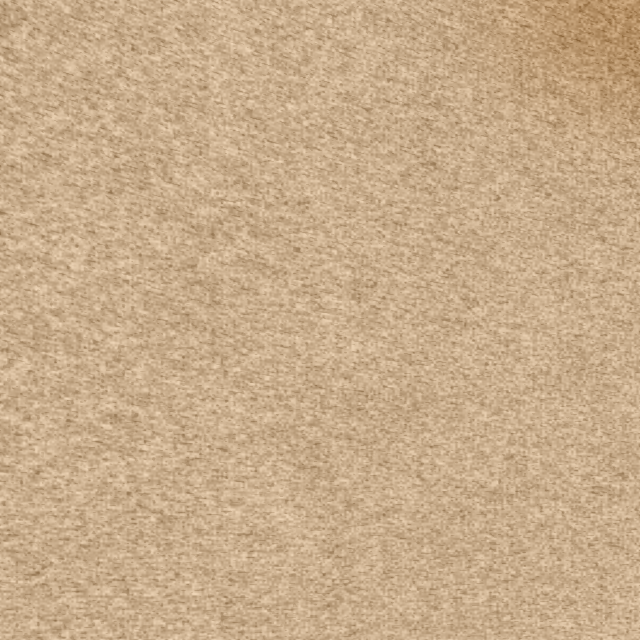
This texture is drawn by a three.js fragment shader. Its source:

```glsl
// Fine tan woven cloth with slanting threads, dark flecks and a warm shaded corner.
varying vec2 vUv;

const vec3 CLOTH = vec3(0.798, 0.690, 0.561);
const vec3 TONE_RANGE = vec3(0.96, 1.02, 1.08);      // colour change per unit of tone
const vec3 CORNER_TINT = vec3(-0.075, -0.115, -0.155);
const vec2 THREAD_COUNT = vec2(105.0, 250.0);        // cells across the canvas
const vec2 FLECK_COUNT = vec2(150.0, 290.0);
const vec2 MOTTLE_COUNT = vec2(48.0, 85.0);
const float GRAIN_COUNT = 265.0;
const float PATCH_COUNT = 9.0;
const float ROW_COUNT = 112.0;
const float COLUMN_COUNT = 29.0;
const float SLANT = 0.38;                            // thread slope at the top
const float THREAD_DEPTH = 0.125;
const float GRAIN_DEPTH = 0.150;
const float MOTTLE_DEPTH = 0.060;
const float PATCH_DEPTH = 0.022;
const float FLECK_DEPTH = 0.095;
const float ROW_DEPTH = 0.012;
const float COLUMN_DEPTH = 0.040;
const float TAU = 6.2831853;

float hash(vec2 cell) {
  vec3 p = fract(cell.xyx * 0.1031);
  p += dot(p, p.yzx + 33.33);
  return fract((p.x + p.y) * p.z);
}

// Smooth value noise, centred on zero
float noise(vec2 p) {
  vec2 cell = floor(p);
  vec2 f = fract(p);
  f = f * f * (3.0 - 2.0 * f);
  float low = mix(hash(cell), hash(cell + vec2(1.0, 0.0)), f.x);
  float high = mix(hash(cell + vec2(0.0, 1.0)), hash(cell + vec2(1.0, 1.0)), f.x);
  return mix(low, high, f.y) - 0.5;
}

void main() {
  // Threads lie level at the bottom and tilt down to the right near the top
  vec2 weave = vec2(vUv.x, vUv.y + SLANT * vUv.x * vUv.y);

  // Long threads fade into fine grain towards the right
  float thread = noise(weave * THREAD_COUNT + 17.0) * mix(1.2, 0.6, vUv.x);
  float grain = noise(vUv * GRAIN_COUNT + 61.0) * mix(0.85, 1.15, vUv.x);
  float mottle = noise(weave * MOTTLE_COUNT + 131.0) * mix(1.2, 0.7, vUv.x);
  float patches = noise(weave * PATCH_COUNT + 211.0);
  float tone = THREAD_DEPTH * thread + GRAIN_DEPTH * grain
             + MOTTLE_DEPTH * mottle + PATCH_DEPTH * patches;

  // Short dark gaps between threads
  float gap = noise(weave * FLECK_COUNT + 307.0);
  tone -= FLECK_DEPTH * (1.0 - smoothstep(-0.42, -0.18, gap));

  // Faint level rows at the lower left and broken upright columns
  float rowFade = (1.0 - smoothstep(0.05, 0.5, vUv.y)) * (1.0 - smoothstep(0.2, 0.8, vUv.x));
  tone += ROW_DEPTH * rowFade * cos(TAU * vUv.y * ROW_COUNT);
  float column = pow(0.5 + 0.5 * cos(TAU * vUv.x * COLUMN_COUNT), 12.0);
  tone += COLUMN_DEPTH * column * noise(vec2(floor(vUv.x * COLUMN_COUNT + 0.5), vUv.y * 180.0));

  // Warm shade in the upper right corner
  float corner = 1.0 - smoothstep(0.0, 0.38, length((vec2(1.0) - vUv) * vec2(1.0, 1.15)));
  vec3 color = CLOTH + TONE_RANGE * tone + CORNER_TINT * corner;
  gl_FragColor = vec4(clamp(color, 0.0, 1.0), 1.0);
}
```
